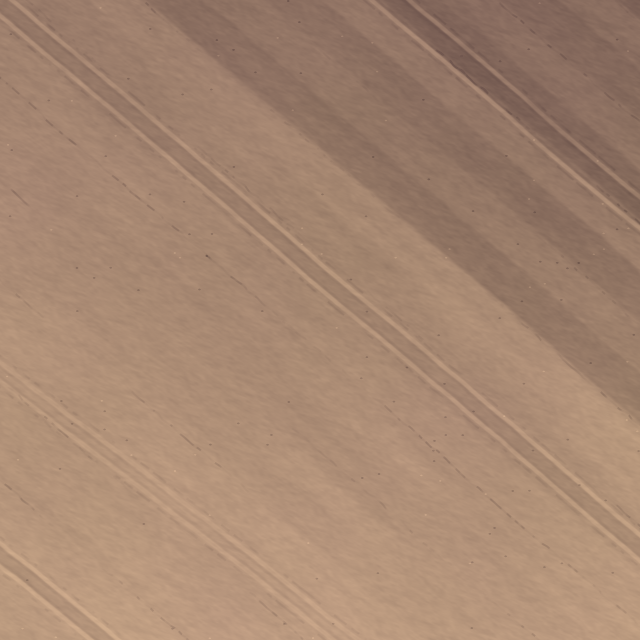
A three.js fragment shader for this texture:

```glsl
// Bare sown field seen from above: diagonal drill strips crossed by paired wheel tracks.
varying vec2 vUv;

const vec3 SOIL_DARK = vec3(0.50, 0.40, 0.34);
const vec3 SOIL_LIGHT = vec3(0.74, 0.61, 0.50);
const vec3 PINK_TINT = vec3(0.002, -0.006, 0.010);
const float FIELD_SLOPE = 0.855;
const float PASS_WIDTH = 0.157;
const float PASS_START = 0.092;

float hash(vec2 p) {
  p = fract(p * vec2(0.1031, 0.1137));
  p += dot(p, p.yx + 33.33);
  return fract((p.x + p.y) * p.x * 17.0 + p.y * 41.0);
}

float noise(vec2 p) {
  vec2 cell = floor(p);
  vec2 f = fract(p);
  f = f * f * (3.0 - 2.0 * f);
  float low = mix(hash(cell), hash(cell + vec2(1.0, 0.0)), f.x);
  float high = mix(hash(cell + vec2(0.0, 1.0)), hash(cell + 1.0), f.x);
  return mix(low, high, f.y);
}

float fbm(vec2 p) {
  float sum = 0.0;
  float gain = 0.5;
  for (int i = 0; i < 4; i++) {
    sum += gain * (noise(p) - 0.5);
    p = p * 2.03 + 17.1;
    gain *= 0.55;
  }
  return sum;
}

float stroke(float d, float halfWidth, float blur) {
  return 1.0 - smoothstep(halfWidth - blur, halfWidth + blur, abs(d));
}

// Tone of one drill strip; strips from 14 upward lie on the darker ground.
float stripTone(float index, float darkness) {
  float dark = step(13.5, index) * (0.17 + 0.07 * cos(3.14159 * index));
  return (hash(vec2(index, 7.0)) - 0.5) * 0.10 - dark * darkness;
}

float drillStrips(float across, float darkness) {
  float s = (across - PASS_START) / PASS_WIDTH * 2.0;
  float index = floor(s);
  float edge = smoothstep(0.0, 0.12, s - index);
  return mix(stripTone(index - 1.0, darkness), stripTone(index, darkness), edge);
}

// Broken dark crumbs along the joins between drill passes.
float seams(float along, float across) {
  float s = (across - PASS_START) / PASS_WIDTH;
  float id = floor(s + 0.5);
  float wobble = (noise(vec2(along * 70.0, id * 9.0)) - 0.5) * 0.004;
  float d = (s - id) * PASS_WIDTH + wobble;
  float dashes = smoothstep(0.45, 0.75, noise(vec2(along * 140.0, id * 13.0)));
  float patches = smoothstep(0.2, 0.7, noise(vec2(along * 6.0 + 3.0, id * 5.0)));
  return stroke(d, 0.0020, 0.0015) * (0.2 + 0.8 * dashes) * patches;
}

// Two pale ruts with the ground between them and dark crumbs beside them.
float wheelTrack(float d, float along, float halfGap, float betweenTone, float strength, float seed) {
  d += (noise(vec2(along * 5.0, seed)) - 0.5) * 0.006;
  d += (noise(vec2(along * 28.0, seed + 4.0)) - 0.5) * 0.0015;
  float rut = abs(d) - halfGap;
  float wear = 0.75 + 0.4 * noise(vec2(along * 22.0, seed + 8.0));
  float crumbs = smoothstep(0.35, 0.7, noise(vec2(along * 120.0, seed + 12.0)));
  float tone = betweenTone * (1.0 - smoothstep(-0.006, 0.0, rut));
  tone += strength * wear * stroke(rut, 0.0043, 0.0022);
  tone -= 0.17 * crumbs * stroke(rut - 0.010, 0.0022, 0.0018);
  return tone - 0.10 * stroke(rut + 0.008, 0.0025, 0.0025);
}

// Sparse clods and stones: one dot in a few cells.
float specks(vec2 p, float cells, float chance) {
  vec2 q = p * cells;
  vec2 id = floor(q);
  vec2 centre = 0.3 + 0.4 * vec2(hash(id + 3.0), hash(id + 11.0));
  float dotMask = 1.0 - smoothstep(0.08, 0.28, length((fract(q) - centre) * vec2(0.8, 1.1)));
  return dotMask * step(1.0 - chance, hash(id + 29.0));
}

void main() {
  vec2 p = vUv;
  float across = p.y + FIELD_SLOPE * p.x;
  float along = (p.x - FIELD_SLOPE * p.y) * 0.76;
  float bentAcross = across + (noise(vec2(along * 7.0, 2.0)) - 0.5) * 0.005;

  // Broad light falloff and strips
  float tone = 1.03 - 0.56 * p.y - 0.08 * p.x - 0.16 * p.x * p.y;
  tone += drillStrips(bentAcross, 0.55 + 0.6 * p.x);
  tone += 0.12 * p.x * smoothstep(1.03, 1.08, bentAcross) * (1.0 - smoothstep(1.18, 1.20, bentAcross));

  // Soil mottling, streaks and grain
  tone += 0.20 * fbm(p * 4.0 + 5.0);
  tone += 0.20 * fbm(vec2(along * 4.0, across * 38.0) + 40.0);
  vec2 grain = vec2(p.x + 0.3 * p.y, p.y + 0.3 * p.x);
  tone += 0.23 * fbm(grain * vec2(55.0, 150.0) + 60.0);
  tone += 0.12 * (noise(grain * vec2(150.0, 270.0)) - 0.5);
  tone -= 0.36 * seams(along, bentAcross);

  // Wheel tracks, from lower left to upper right
  vec4 offsets = vec4(0.133, 0.420, 0.998, 1.522);
  vec4 bends = vec4(0.05, 0.08, 0.0, 0.0);
  vec4 gaps = vec4(0.018, 0.015, 0.020, 0.025);
  vec4 between = vec4(-0.16, 0.03, -0.06, -0.10);
  vec4 strengths = vec4(0.25, 0.17, 0.30, 0.36);
  for (int i = 0; i < 4; i++) {
    float d = across - offsets[i] - bends[i] * p.x;
    tone += wheelTrack(d, along, gaps[i], between[i], strengths[i], float(i) * 31.0 + 5.0);
  }
  tone += 0.32 * specks(p, 130.0, 0.006) - 0.45 * specks(p + 0.37, 115.0, 0.008);

  vec3 soil = mix(SOIL_DARK, SOIL_LIGHT, clamp(tone, -0.25, 1.3));
  soil += PINK_TINT * (1.5 * fbm(p * 3.0 + 90.0) + 0.6 * p.y);
  gl_FragColor = vec4(soil, 1.0);
}
```
